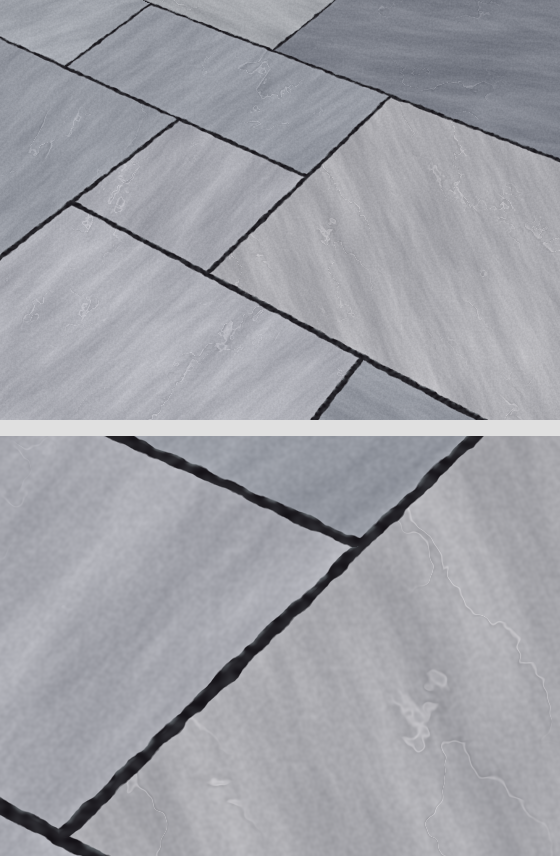
Top: the whole. Bottom: its middle third, enlarged.
Give the GLSL for this texture, as a WebGL 2 fragment shader.

```glsl
#version 300 es
precision highp float;
// Riven grey sandstone paving, seen at an angle, with dark open joints.

uniform vec2 u_resolution;
out vec4 fragColor;

// Joint lines as start.xy, end.xy in units of canvas height.
const vec4 FAR_ROW    = vec4(0.359, 0.991, 1.333, 0.618);
const vec4 MIDDLE_ROW = vec4(0.000, 0.910, 0.726, 0.582);
const vec4 NEAR_ROW   = vec4(0.179, 0.514, 1.146, 0.000);
const vec4 LEFT_CROSS  = vec4(0.000, 0.387, 0.417, 0.710);
const vec4 RIGHT_CROSS = vec4(0.495, 0.351, 0.927, 0.769);
const vec4 BACK_CROSS  = vec4(0.156, 0.842, 0.359, 0.991);
const vec4 TOP_CROSS   = vec4(0.656, 0.885, 0.799, 1.000);
const vec4 FRONT_CROSS = vec4(0.747, 0.000, 0.863, 0.149);

const float JOINT_NEAR = 0.0074;   // half width at the bottom
const float JOINT_FAR  = 0.0023;   // half width at the top
const float CHIPPING   = 0.0032;
const float STREAKS    = 0.075;
const float CLEFTS     = 0.075;
const float GRAIN      = 0.030;
const vec3 JOINT_BLACK = vec3(0.08, 0.07, 0.09);
const vec3 JOINT_SOIL  = vec3(0.18, 0.18, 0.20);
const vec3 CUT_FACE    = vec3(0.33, 0.35, 0.37);
const vec3 PALE_VEIN   = vec3(1.00, 0.96, 0.93);

struct Slab {
    vec3 colour;
    float angle;    // direction of the stone's bedding
    float edge;     // signed distance to the nearest joint line
    float seed;
};

vec2 randomGradient(vec2 cell) {
    float h = fract(sin(dot(cell, vec2(127.1, 311.7))) * 43758.55);
    return vec2(cos(h * 6.2832), sin(h * 6.2832));
}

float gradientNoise(vec2 p) {
    vec2 i = floor(p), f = p - i;
    vec2 u = f * f * f * (f * (f * 6.0 - 15.0) + 10.0);
    vec2 x = vec2(1, 0), y = vec2(0, 1);
    return mix(mix(dot(randomGradient(i), f), dot(randomGradient(i + x), f - x), u.x),
               mix(dot(randomGradient(i + y), f - y), dot(randomGradient(i + 1.0), f - 1.0), u.x), u.y);
}

float fbm(vec2 p) {
    float sum = 0.0, gain = 1.0;
    for (int i = 0; i < 4; i++) {
        sum += gain * gradientNoise(p);
        p = mat2(1.6, 1.2, -1.2, 1.6) * p + 7.3;
        gain *= 0.5;
    }
    return sum;
}

// Positive on the upper side of a joint.
float side(vec2 p, vec4 line) {
    vec2 along = normalize(line.zw - line.xy), d = p - line.xy;
    return along.x * d.y - along.y * d.x;
}

float nearest(float a, float b) { return abs(a) < abs(b) ? a : b; }

Slab slabAt(vec2 p) {
    float far = side(p, FAR_ROW), middle = side(p, MIDDLE_ROW), near = side(p, NEAR_ROW);
    float left = side(p, LEFT_CROSS), right = side(p, RIGHT_CROSS);
    if (far > 0.0 && p.x > 0.34) {
        float cut = side(p, TOP_CROSS), e = nearest(far, cut);
        if (cut > 0.0) return Slab(vec3(0.65, 0.66, 0.68), -0.4, e, 1.0);
        return Slab(vec3(0.49, 0.505, 0.545), -0.12, e, 2.0);
    }
    if (near < 0.0 && left < 0.0) {
        float cut = side(p, FRONT_CROSS), e = nearest(nearest(near, left), cut);
        if (cut > 0.0) return Slab(vec3(0.665, 0.67, 0.70), 0.7, e, 3.0);
        return Slab(vec3(0.56, 0.575, 0.61), -0.5, e, 4.0);
    }
    if (right < 0.0)
        return Slab(vec3(0.665, 0.665, 0.685), -1.15, nearest(nearest(far, near), right), 5.0);
    if (middle > 0.0) {
        float cut = side(p, BACK_CROSS), e = nearest(middle, cut);
        if (cut > 0.0) return Slab(vec3(0.64, 0.655, 0.685), 0.35, e, 6.0);
        return Slab(vec3(0.595, 0.61, 0.645), 0.6, nearest(e, nearest(far, right)), 7.0);
    }
    float e = nearest(middle, left);
    if (left > 0.0) return Slab(vec3(0.585, 0.60, 0.635), 0.75, e, 8.0);
    return Slab(vec3(0.645, 0.65, 0.68), 0.85, nearest(e, nearest(near, right)), 9.0);
}

// Bedding streaks, thin split ridges and fine grain.
vec3 stone(Slab slab, vec2 p) {
    float c = cos(slab.angle), s = sin(slab.angle);
    vec2 q = mat2(c, -s, s, c) * p + slab.seed * 5.7;
    float streak = fbm(q * vec2(3.0, 16.0)) + 0.5 * fbm(q * vec2(12.0, 70.0));
    float height = fbm(q * vec2(3.5, 9.0) + 0.35 * fbm(q * 14.0));
    float ridge = 1.0 - smoothstep(0.0, 0.035, abs(height - 0.08));
    float patches = smoothstep(0.0, 0.35, fbm(q * vec2(4.0, 6.0) + 31.0));
    float grain = gradientNoise(p * 150.0) + gradientNoise(p * 260.0);
    vec3 colour = slab.colour + STREAKS * streak * vec3(1.0, 0.98, 0.94);
    colour += CLEFTS * ridge * patches * PALE_VEIN;
    colour -= 0.4 * CLEFTS * patches * smoothstep(0.08, 0.12, height) * (1.0 - smoothstep(0.12, 0.2, height));
    return colour + GRAIN * grain + 0.03 * (0.5 - p.y);
}

void main() {
    vec2 p = gl_FragCoord.xy / u_resolution.y;
    float pixel = 1.0 / u_resolution.y;
    Slab slab = slabAt(p);

    // Each slab has its own chipped outline.
    float halfWidth = mix(JOINT_NEAR, JOINT_FAR, clamp(p.y, 0.0, 1.0));
    float chips = fbm(p * 38.0 + slab.seed * 9.1) * CHIPPING;
    float inside = abs(slab.edge) - halfWidth - chips;

    // Open joint, with the cut face showing below the upper slab.
    float rough = gradientNoise(p * vec2(90.0, 120.0)) + 0.5;
    float face = step(0.0, slab.edge) * smoothstep(-0.8 * halfWidth, 0.0, inside);
    vec3 joint = mix(JOINT_BLACK, JOINT_SOIL, clamp(rough, 0.0, 1.0));
    joint = mix(joint, CUT_FACE, face * smoothstep(0.2, 0.8, rough));

    vec3 surface = stone(slab, p) + 0.035 * exp(-max(inside, 0.0) / 0.004);
    fragColor = vec4(mix(joint, surface, smoothstep(-pixel, pixel, inside)), 1.0);
}
```
